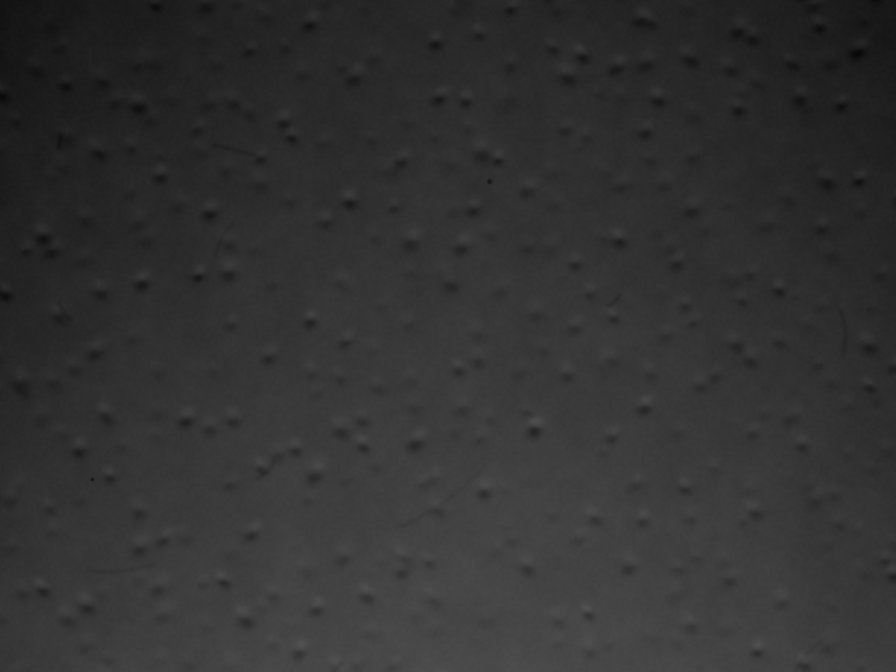
Reproduce this texture procedurally as a Shadertoy shader.

```glsl
const float BASE_GREY = 0.289;
const float RISE_FADE = 0.138;     // darkening from bottom to top
const float SIDE_FADE = 0.27;      // darkening towards left and right
const float LIGHT_CENTRE = 0.53;
const float BUMP_CELL = 0.053;
const float BUMP_SHARE = 0.76;
const float BUMP_SIZE = 0.0078;
const vec2 BUMP_DEPTH = vec2(0.03, 0.135);
const float HIGHLIGHT = 0.62;      // lit side relative to shaded side
const float HAIR_CELL = 0.24;
const float HAIR_SHARE = 0.55;
const float HAIR_WIDTH = 0.0026;
const float HAIR_DEPTH = 0.034;
const float SPECK_CELL = 0.22;
const float SPECK_SHARE = 0.22;
const float SPECK_DEPTH = 0.09;
const float MOTTLE = 0.028;
const float GRAIN = 0.012;

vec3 hash3(vec2 p) {
    vec3 q = fract(p.xyx * vec3(0.1031, 0.1030, 0.0973));
    q += dot(q, q.yxz + 33.33);
    return fract((q.xxy + q.yzz) * q.zyx);
}

float noise(vec2 p) {
    vec2 i = floor(p), f = fract(p);
    f = f * f * (3.0 - 2.0 * f);
    return mix(mix(hash3(i).x, hash3(i + vec2(1, 0)).x, f.x),
               mix(hash3(i + vec2(0, 1)).x, hash3(i + vec2(1, 1)).x, f.x), f.y);
}

// Soft bumps lit from above: bright upper flank, dark lower flank
float bumps(vec2 p) {
    vec2 cell = floor(p / BUMP_CELL);
    float sum = 0.0;
    for (int y = -1; y <= 1; y++)
    for (int x = -1; x <= 1; x++) {
        vec2 id = cell + vec2(x, y);
        vec3 place = hash3(id + 17.0), kind = hash3(id + 71.0);
        if (place.z > BUMP_SHARE) continue;
        vec2 d = p - (id + place.xy) * BUMP_CELL;
        d /= BUMP_SIZE * mix(0.8, 1.2, kind.x);
        d.x += (kind.z - 0.5) * 0.8 * d.y;
        float slope = d.y * exp(-0.5 * dot(d, d * vec2(1.1, 1.0)));
        slope *= d.y > 0.0 ? HIGHLIGHT : 1.0;
        sum += slope * mix(BUMP_DEPTH.x, BUMP_DEPTH.y, kind.y * kind.y);
    }
    return sum;
}

// Faint bent fibres of varied length
float hairs(vec2 p) {
    vec2 cell = floor(p / HAIR_CELL);
    float sum = 0.0;
    for (int y = -1; y <= 1; y++)
    for (int x = -1; x <= 1; x++) {
        vec2 id = cell + vec2(x, y);
        vec3 place = hash3(id + 131.0), kind = hash3(id + 197.0);
        if (place.z > HAIR_SHARE) continue;
        vec2 d = p - (id + place.xy) * HAIR_CELL;
        float angle = 6.2832 * kind.x;
        vec2 axis = vec2(cos(angle), sin(angle));
        d = vec2(dot(d, axis), dot(d, vec2(-axis.y, axis.x)));
        float reach = mix(0.015, 0.1, kind.y * kind.y);
        float bend = (kind.z - 0.5) * 0.6 / reach;
        float off = (d.y - bend * d.x * d.x) / (HAIR_WIDTH * sqrt(1.0 + 4.0 * bend * bend * d.x * d.x));
        float ends = 1.0 - smoothstep(0.7 * reach, reach, abs(d.x));
        sum += exp(-0.5 * off * off) * ends * mix(1.0, 0.45, kind.y);
    }
    return sum;
}

// Rare small dark dots
float specks(vec2 p) {
    vec2 id = floor(p / SPECK_CELL);
    vec3 place = hash3(id + 251.0);
    float size = mix(0.0015, 0.0045, hash3(id + 307.0).x);
    float d = length(p - (id + 0.1 + 0.8 * place.xy) * SPECK_CELL);
    return step(place.z, SPECK_SHARE) * (1.0 - smoothstep(0.4 * size, 1.3 * size, d));
}

void mainImage(out vec4 fragColor, in vec2 fragCoord) {
    vec2 uv = fragCoord / iResolution.xy;
    vec2 p = fragCoord / iResolution.y;

    // Uneven lighting
    float side = uv.x - LIGHT_CENTRE;
    float grey = BASE_GREY - RISE_FADE * uv.y - SIDE_FADE * side * side;

    // Surface relief and dirt
    float mottle = 0.55 * noise(p * 14.0) + 0.45 * noise(p * 50.0 + 9.0);
    grey += MOTTLE * (mottle - 0.5);
    grey += GRAIN * (noise(p * 230.0) - 0.5);
    grey += bumps(p);
    grey -= HAIR_DEPTH * hairs(p);
    grey -= SPECK_DEPTH * specks(p);

    fragColor = vec4(vec3(clamp(grey, 0.0, 1.0)), 1.0);
}
```
